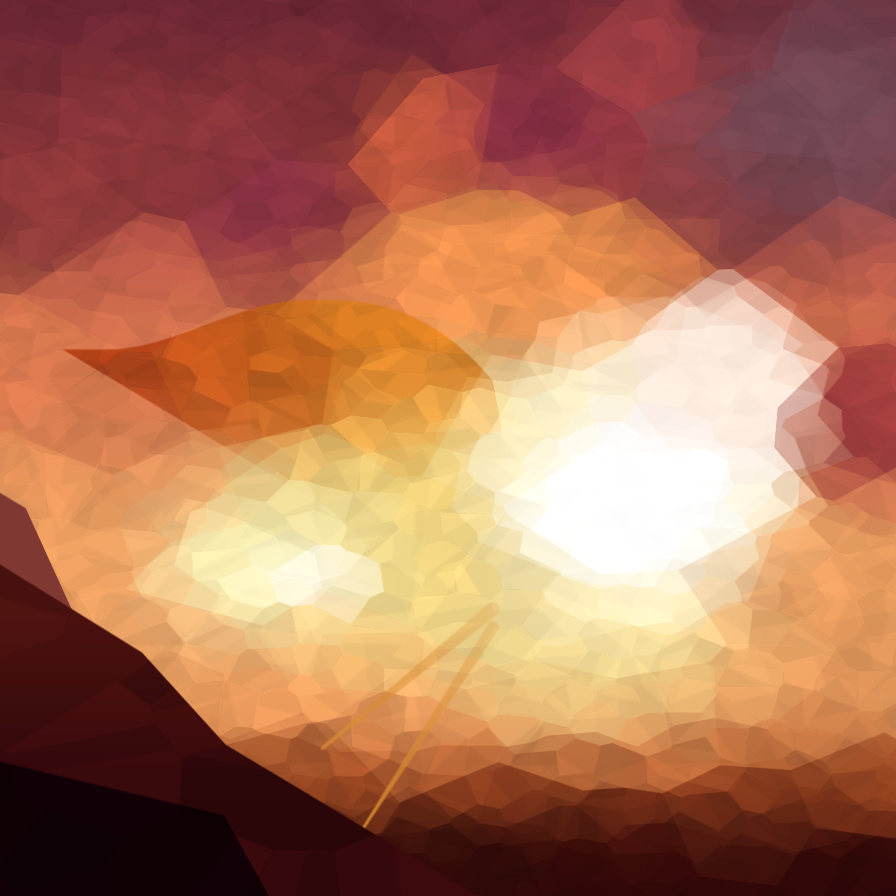
A WebGL 2 fragment shader for this background:

```glsl
#version 300 es
precision highp float;
// Faceted sunset: two glowing clouds, an orange wing of cloud and a dark hillside.
uniform vec2 u_resolution;
out vec4 fragColor;

const float SOFT = 0.0016;

vec3 hash3(vec2 cell, float seed) {
    vec3 h = vec3(dot(cell, vec2(127.1, 311.7)), dot(cell, vec2(269.5, 183.3)), dot(cell, vec2(419.2, 371.9)));
    return fract(sin(h + seed * 17.3) * 43758.5);
}

// Cellular facets: xy is the nearest site on the canvas, z a shade in about -0.7..0.7
vec3 facet(vec2 p, float scale, float seed) {
    vec2 stretch = scale * vec2(0.85, 1.2);
    float c = cos(seed), s = sin(seed);
    mat2 turn = mat2(c, s, -s, c);
    vec2 q = (p * stretch) * turn;
    float blur = SOFT * scale * 1.5, nearest = 8.0;
    vec3 best = vec3(0.0);
    for (int j = -1; j <= 1; j++)
    for (int i = -1; i <= 1; i++) {
        vec2 cell = floor(q) + vec2(i, j);
        vec3 rnd = hash3(cell, seed);
        vec2 site = cell + 0.06 + 0.88 * rnd.xy;
        float d = distance(q, site);
        float h = smoothstep(-1.0, 1.0, (nearest - d) / blur);
        best = mix(best, vec3(site, rnd.z), h);
        nearest = min(nearest, d);
    }
    // Fold each cell along a line through its site
    float angle = 6.283 * best.z;
    float fold = smoothstep(-blur, blur, dot(q - best.xy, vec2(cos(angle), sin(angle))));
    return vec3((turn * best.xy) / stretch, best.z - 0.75 + 0.5 * fold);
}

// Lays a soft elliptical patch of colour over a base colour
vec3 patchOver(vec3 base, vec2 p, vec2 centre, vec2 radius, float core, vec3 colour) {
    return mix(base, colour, 1.0 - smoothstep(core, 1.0, length((p - centre) / radius)));
}

vec3 skyColour(vec2 p) {
    // Vertical bands from dark ground haze to plum
    vec3 c = mix(vec3(0.19, 0.03, 0.03), vec3(0.62, 0.28, 0.13), smoothstep(0.03, 0.14, p.y));
    c = mix(c, vec3(0.91, 0.61, 0.37), smoothstep(0.11, 0.24, p.y));
    c = mix(c, vec3(0.83, 0.46, 0.30), smoothstep(0.40, 0.58, p.y));
    c = mix(c, vec3(0.59, 0.23, 0.24), smoothstep(0.62, 0.77, p.y));
    c = mix(c, vec3(0.42, 0.15, 0.20), smoothstep(0.80, 1.0, p.y));
    // Upper clouds
    c = patchOver(c, p, vec2(0.93, 0.86), vec2(0.25, 0.20), 0.2, vec3(0.44, 0.28, 0.33));
    c = patchOver(c, p, vec2(0.71, 0.92), vec2(0.12, 0.12), 0.4, vec3(0.61, 0.24, 0.26));
    c = patchOver(c, p, vec2(0.30, 0.79), vec2(0.11, 0.09), 0.3, vec3(0.54, 0.19, 0.27));
    c = patchOver(c, p, vec2(0.61, 0.85), vec2(0.11, 0.07), 0.3, vec3(0.54, 0.18, 0.27));
    c = patchOver(c, p, vec2(0.45, 0.83), vec2(0.09, 0.13), 0.4, vec3(0.79, 0.36, 0.24));
    c = patchOver(c, p, vec2(0.57, 0.70), vec2(0.26, 0.13), 0.4, vec3(0.90, 0.55, 0.30));
    c = patchOver(c, p, vec2(0.99, 0.53), vec2(0.12, 0.14), 0.3, vec3(0.66, 0.25, 0.25));
    // Yellow light, then cream and white cores
    c = patchOver(c, p, vec2(0.50, 0.43), vec2(0.34, 0.25), 0.4, vec3(0.92, 0.80, 0.46));
    c = patchOver(c, p, vec2(0.64, 0.28), vec2(0.30, 0.13), 0.2, vec3(0.95, 0.85, 0.56));
    c = patchOver(c, p, vec2(0.31, 0.37), vec2(0.21, 0.14), 0.2, vec3(0.97, 0.94, 0.71));
    c = patchOver(c, p, vec2(0.71, 0.47), vec2(0.23, 0.23), 0.5, vec3(0.99, 0.95, 0.80));
    c = patchOver(c, p, vec2(0.80, 0.56), vec2(0.14, 0.14), 0.5, vec3(0.99, 0.92, 0.87));
    c = patchOver(c, p, vec2(0.34, 0.355), vec2(0.10, 0.05), 0.4, vec3(1.0));
    return patchOver(c, p, vec2(0.70, 0.44), vec2(0.16, 0.13), 0.5, vec3(1.0));
}

vec3 shadeBy(vec3 colour, float shade) {
    return colour * (1.0 + 0.24 * shade * (1.12 - colour.b));
}

float below(float y, float edge) {
    return 1.0 - smoothstep(-SOFT, SOFT, y - edge);
}

// Crisp arched top, faceted fade underneath
float wingMask(vec2 p, vec2 site) {
    float top = 0.665 - 0.055 * (1.0 - smoothstep(0.12, 0.34, p.x));
    top -= 0.09 * pow(max(p.x - 0.36, 0.0) / 0.19, 2.5);
    top = min(top, 0.575 - 5.5 * (p.x - 0.55));
    float underside = 0.61 - 0.6 * (p.x - 0.07);
    float fade = smoothstep(0.44, 0.58, site.y - 0.25 * max(site.x - 0.35, 0.0));
    return below(p.y, top) * below(underside, p.y) * fade;
}

// Thin beam that widens from a to b
float beam(vec2 p, vec2 a, vec2 b, float width) {
    vec2 d = b - a;
    float t = clamp(dot(p - a, d) / dot(d, d), 0.0, 1.0);
    return below(distance(p, a + d * t), width * (0.3 + t)) * (1.0 - 0.75 * t);
}

vec3 hillColour(vec2 p, float shade) {
    vec3 c = mix(vec3(0.20, 0.03, 0.04), vec3(0.29, 0.07, 0.06), smoothstep(0.1, 0.35, p.y));
    float shadow = min(0.15 - 0.24 * p.x, 0.09 - 1.8 * (p.x - 0.25));
    c = mix(c, vec3(0.06, 0.005, 0.02), below(p.y, shadow));
    return c * (1.0 + 0.25 * shade);
}

void main() {
    vec2 p = gl_FragCoord.xy / u_resolution;
    float detail = 1.0 - smoothstep(0.2, 0.5, length((p - vec2(0.55, 0.38)) * vec2(0.8, 1.0)));

    // Overlapping facet layers, finer towards the light
    vec3 colour = vec3(0.0), coarse = vec3(0.0);
    for (int i = 0; i < 3; i++) {
        float n = float(i);
        vec3 f = facet(p, 7.5 * pow(1.8, n), 0.6 + 1.9 * n);
        if (i == 0) coarse = f;
        vec2 site = mix(f.xy, p, 0.15);
        vec3 wing = mix(vec3(0.68, 0.25, 0.09), vec3(0.86, 0.50, 0.14), smoothstep(0.12, 0.46, site.x));
        vec3 layer = mix(skyColour(site), wing, wingMask(p, site));
        float weight = i == 0 ? 1.0 : mix(0.32, 0.5, detail);
        colour = mix(colour, shadeBy(layer, f.z), weight);
    }

    vec3 gold = vec3(0.85, 0.55, 0.20);
    colour = mix(colour, gold, 0.8 * beam(p, vec2(0.36, 0.165), vec2(0.55, 0.32), 0.006));
    colour = mix(colour, gold, 0.9 * beam(p, vec2(0.405, 0.075), vec2(0.55, 0.30), 0.005));

    // Far ridge, then the near hillside
    float ridge = min(0.45 - 0.6 * p.x, 0.43 - 2.2 * (p.x - 0.03));
    colour = mix(colour, vec3(0.50, 0.22, 0.20), below(p.y, ridge));
    float hill = max(min(0.37 - 0.62 * p.x, 0.27 - 1.1 * (p.x - 0.16)), 0.17 - 0.6 * (p.x - 0.25));
    colour = mix(colour, hillColour(p, coarse.z), below(p.y, hill));
    fragColor = vec4(clamp(colour, 0.0, 1.0), 1.0);
}
```
